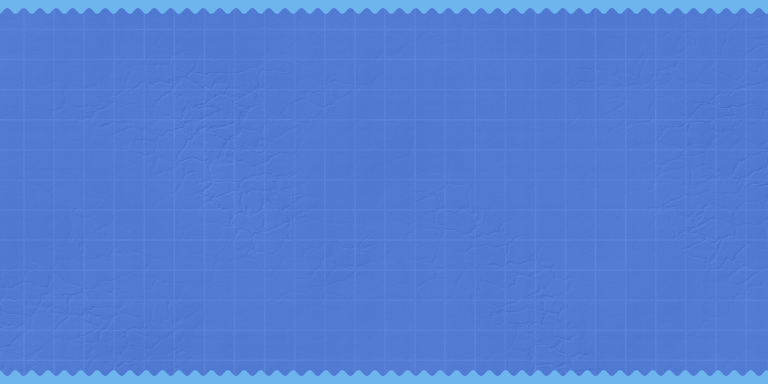
Write a Shadertoy shader that draws this background.

```glsl
vec2 hash2(vec2 cell) {
    vec2 q = vec2(dot(cell, vec2(127.1, 311.7)), dot(cell, vec2(269.5, 183.3)));
    return fract(sin(q) * 43758.5);
}

// Cellular noise: distances to the nearest and second nearest points
vec2 cellular(vec2 p) {
    vec2 cell = floor(p), local = fract(p), nearest = vec2(4.0);
    for (int j = -1; j <= 1; j++)
    for (int i = -1; i <= 1; i++) {
        vec2 offset = vec2(i, j);
        float d = length(offset + hash2(cell + offset) - local);
        nearest = d < nearest.x ? vec2(d, nearest.x) : vec2(nearest.x, min(nearest.y, d));
    }
    return nearest;
}

// Layered sines, rotated and warped at each octave, roughly -1 to 1
float clouds(vec2 p) {
    float sum = 0.0, weight = 0.5;
    for (int i = 0; i < 5; i++) {
        p += 0.6 * sin(p.yx * 1.3 + float(i) * 2.1);
        sum += weight * sin(p.x) * sin(p.y);
        p = mat2(1.5, 1.1, -1.1, 1.5) * p + 3.7;
        weight *= 0.6;
    }
    return sum;
}

// Height of the wrinkled paper: ragged creases along cell borders
float paperHeight(vec2 p) {
    vec2 warped = p + 0.025 * vec2(clouds(p * 19.0), clouds(p * 23.0 + 5.0));
    vec2 f = cellular(warped * vec2(13.0, 22.0));
    float crease = 1.0 - smoothstep(0.0, 0.16, f.y - f.x);
    return crease + 0.5 * cellular(warped * vec2(55.0, 90.0)).x;
}

void mainImage(out vec4 fragColor, in vec2 fragCoord) {
    vec2 p = fragCoord / iResolution.y;
    float pixel = 1.0 / iResolution.y;

    // Blue sheet with soft mottling
    float mottling = clouds(p * 6.0 + 1.7);
    vec3 color = vec3(0.318, 0.478, 0.826) + vec3(0.008, 0.009, 0.008) * mottling;

    // Fine vertical and horizontal fibres
    float fibres = sin(p.x * 95.0 + 2.0 * sin(p.x * 41.0)) + sin(p.y * 130.0 + 2.0 * sin(p.y * 57.0));
    color += 0.0015 * fibres;

    // Embossed wrinkles, stronger in scattered patches
    float patches = smoothstep(-0.1, 0.7, clouds(p * 4.5 + 8.0));
    float relief = paperHeight(p + vec2(-0.0025, 0.003)) - paperHeight(p);
    color += (0.008 + 0.035 * patches) * clamp(relief, -0.9, 0.6);

    // Thin square grid, unevenly faded
    float spacing = 0.07834;
    vec2 toLine = abs(fract((p - vec2(0.0625, 0.0615)) / spacing + 0.5) - 0.5) * spacing;
    vec2 lines = clamp((0.0019 - toLine) / pixel + 0.5, 0.0, 1.0);
    float fade = clamp(0.75 + 0.4 * clouds(p * 11.0 + 4.0), 0.3, 1.0);
    color = mix(color, vec3(0.43, 0.61, 0.89), 0.33 * fade * max(lines.x, lines.y));

    // Wavy borders, mirrored at top and bottom, 47 waves across
    float frequency = 6.28318 * 23.5;
    float phase = (p.x - 0.019) * frequency;
    float border = 0.0285 - 0.0075 * cos(phase) - min(p.y, 1.0 - p.y);
    float slope = 0.0075 * frequency * sin(phase);
    float distanceIn = border / length(vec2(1.0, slope));
    color = mix(color, vec3(0.43, 0.71, 0.93), clamp(distanceIn / pixel + 0.5, 0.0, 1.0));

    fragColor = vec4(color, 1.0);
}
```
